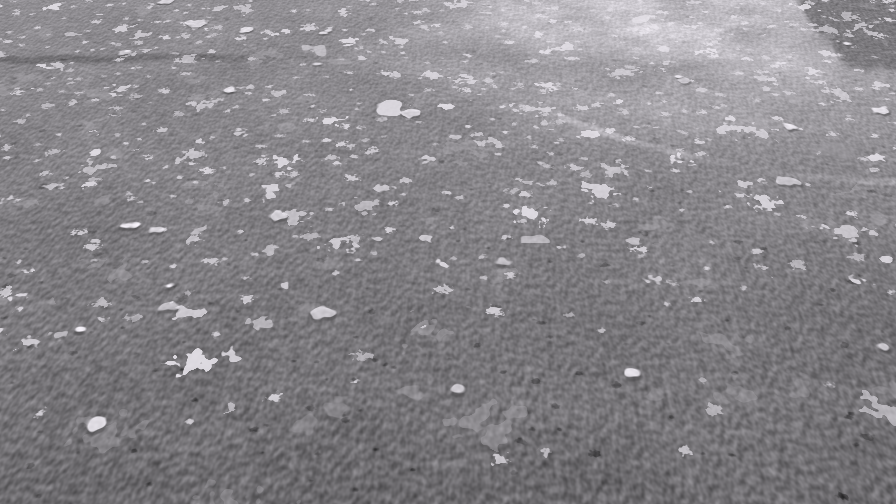
A Shadertoy shader for this texture:

```glsl
vec2 hash2(vec2 p) {
    vec3 q = fract(p.xyx * vec3(0.1031, 0.1030, 0.0973));
    q += dot(q, q.yzx + 33.33);
    return fract((q.xx + q.yz) * q.zy);
}

float gradDot(vec2 cell, vec2 corner, vec2 f) {
    float angle = 6.2832 * hash2(cell + corner).x;
    return dot(vec2(cos(angle), sin(angle)), f - corner);
}

float gradientNoise(vec2 p) {
    vec2 i = floor(p), f = fract(p);
    vec2 u = f * f * f * (f * (f * 6.0 - 15.0) + 10.0);
    float low = mix(gradDot(i, vec2(0, 0), f), gradDot(i, vec2(1, 0), f), u.x);
    float high = mix(gradDot(i, vec2(0, 1), f), gradDot(i, vec2(1, 1), f), u.x);
    return mix(low, high, u.y);
}

float fbm(vec2 p) {
    float sum = 0.0, gain = 1.0;
    for (int i = 0; i < 4; i++) {
        sum += gain * gradientNoise(p);
        p = p * 2.03 + 17.3;
        gain *= 0.55;
    }
    return sum;
}

// Tilts the canvas into a receding ground plane
vec2 toGround(vec2 uv) {
    float depth = 1.0 / (2.0 - uv.y);
    return vec2((uv.x - 0.89) * depth, 2.2 * depth);
}

// Scattered blobs: one candidate per cell, with ragged outlines
float flakes(vec2 p, float cells, float density, float radius, float ragged, float soft) {
    vec2 q = p * cells;
    vec2 home = floor(q);
    float edge = ragged * (gradientNoise(q * 3.1) + 0.7 * gradientNoise(q * 7.3 + 5.0));
    float cover = 0.0;
    for (int y = -1; y <= 1; y++) {
        for (int x = -1; x <= 1; x++) {
            vec2 id = home + vec2(x, y);
            vec2 place = hash2(id + cells), kind = hash2(id + cells + 91.7);
            float size = radius * mix(0.45, 1.25, kind.y * kind.y);
            vec2 offset = (q - id - place) * vec2(0.85, 1.15);
            float d = length(offset) + edge * size * 2.0 - size;
            float blob = 1.0 - smoothstep(-soft * cells, soft * cells, d);
            cover = max(cover, blob * step(kind.x, density) * mix(0.6, 1.0, place.x));
        }
    }
    return cover;
}

float asphaltGrain(vec2 p) {
    vec2 q = p * vec2(150.0, 105.0);
    float relief = gradientNoise(q) - gradientNoise(q + vec2(0.35, -0.6));
    return 0.6 * relief + 0.45 * gradientNoise(q * 0.47) + 0.5 * gradientNoise(q * 1.7);
}

float stroke(float d, float width) {
    return 1.0 - smoothstep(0.2 * width, width, abs(d));
}

void mainImage(out vec4 fragColor, in vec2 fragCoord) {
    vec2 uv = fragCoord / iResolution.y;
    vec2 ground = toGround(uv);
    float soft = 0.0032 / (2.0 - uv.y);
    float far = smoothstep(0.1, 0.8, uv.y);
    float blotch = fbm(ground * vec2(5.0, 7.0));

    // Asphalt, paler with distance
    float shade = mix(0.425, 0.565, uv.y) + 0.035 * blotch;
    shade += asphaltGrain(ground) * mix(0.17, 0.10, uv.y);
    float pits = flakes(ground + 3.7, 42.0, 0.16, 0.17, 0.4, soft);
    shade -= 0.17 * pits * (1.0 - 0.5 * far);

    // Wet glare in the upper right
    vec2 glareOffset = (uv - vec2(1.30, 1.03)) / vec2(0.42, 0.20);
    float glare = exp(-dot(glareOffset, glareOffset));
    vec2 sheenOffset = (uv - vec2(1.55, 0.80)) / vec2(0.5, 0.2);
    float sheen = exp(-dot(sheenOffset, sheenOffset));
    shade += glare * (0.23 + 0.20 * blotch) + 0.06 * sheen;

    // Dark repaired corner
    float wobble = 0.02 * gradientNoise(uv * 22.0);
    float side = uv.x - 1.575 - 0.8 * (1.0 - uv.y) + wobble;
    float corner = smoothstep(-0.008, 0.012, min(side, uv.y - 0.86 + wobble));
    shade = mix(shade, 0.46 + 0.12 * asphaltGrain(ground), 0.85 * corner);

    // Worn groove on the left and curved scrape on the right
    float groove = stroke(uv.y - 0.885 + 0.02 * gradientNoise(uv * vec2(6.0, 1.0)), 0.012);
    shade -= 0.10 * groove * (1.0 - smoothstep(0.35, 0.65, uv.x));
    float along = clamp((uv.x - 1.08) / 0.7, 0.0, 1.0);
    float arc = uv.y - 0.78 + 0.14 * along * (2.0 - along);
    float scrape = stroke(arc + 0.2 * wobble, 0.011) * smoothstep(0.0, 0.08, along);
    shade += 0.13 * scrape * (0.8 + blotch);

    // Faint smears, torn flakes and fine specks
    float patches = clamp(0.9 + 0.9 * blotch, 0.3, 1.5);
    float smears = flakes(ground + 8.1, 13.0, 0.30 * patches, 0.24, 1.3, soft * 2.0);
    float torn = flakes(ground, 17.0, mix(0.03, 0.42, far) * patches, 0.21, 1.2, soft);
    float specks = flakes(ground + 5.3, 36.0, mix(0.02, 0.38, far) * patches, 0.24, 0.7, soft);
    float splats = flakes(ground + 1.9, 6.0, 0.13 * far, 0.17, 1.1, soft);
    shade = mix(shade, 0.70, 0.42 * smears);
    shade = mix(shade, 0.92, max(max(torn, specks * 0.9), splats) * 0.88);

    // Solid lumps with pale stains and contact shadows
    float stain = flakes(ground + 6.4, 4.0, 0.10, 0.20, 0.7, soft * 4.0);
    shade = mix(shade, 0.62, 0.5 * stain);
    vec2 drop = vec2(-0.001, 0.006);
    float lumps = flakes(ground + 2.6, 12.0, 0.14, 0.15, 0.45, soft);
    float shadow = flakes(ground + 2.6 + drop, 12.0, 0.14, 0.15, 0.45, soft * 1.5);
    shade = mix(shade, 0.27, 0.6 * shadow);
    shade = mix(shade, 0.95 + 0.1 * gradientNoise(ground * 130.0), lumps);

    vec3 coolGrey = vec3(1.0, 0.985, 1.015);
    fragColor = vec4(clamp(shade * coolGrey, 0.0, 1.0), 1.0);
}
```
